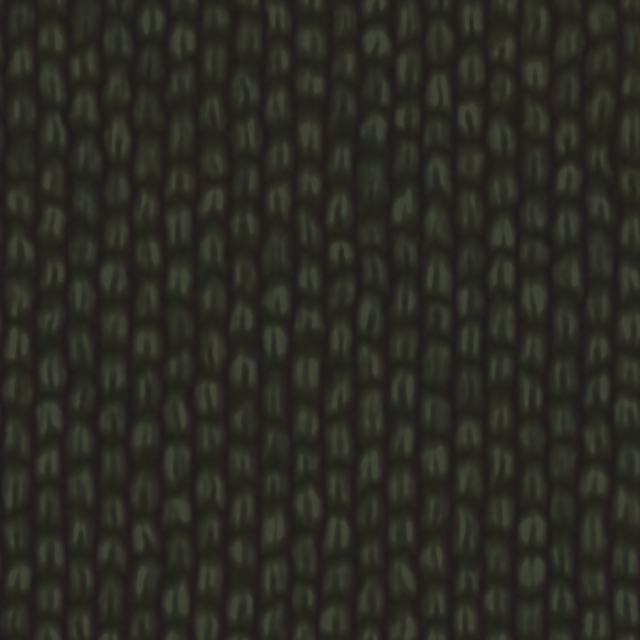
Reproduce this texture procedurally as a Shadertoy shader.

```glsl
const vec2 REPEATS = vec2(19.9, 13.7);     // stitches across and down
const vec2 FIRST_STITCH = vec2(0.035, 0.974); // centre of the top left stitch
const float LEAN = 0.011;                  // sideways drift of the columns
const vec2 WOBBLE = vec2(0.16, 0.34);      // unevenness, in stitches
const vec2 FRAY = vec2(0.15, 0.22);        // ragged outlines, in stitches
const float STITCH_VARIATION = 0.30;
const float BROAD_VARIATION = 0.10;
const float FIBRE_STRENGTH = 0.85;
const float SLOT_DEPTH = 0.65;
const float GRAIN = 0.014;

const vec3 GUTTER = vec3(0.126, 0.115, 0.106);
const vec3 ROW_GAP = vec3(0.138, 0.136, 0.112);
const vec3 YARN = vec3(0.192, 0.200, 0.160);
const vec3 HIGHLIGHT = vec3(0.245, 0.260, 0.208);
const vec3 FRINGE = vec3(0.020, 0.002, 0.014);

float hash(vec2 p) {
    return fract(sin(dot(p, vec2(127.1, 311.7))) * 43758.5453);
}

float noise(vec2 p) {
    vec2 i = floor(p);
    vec2 f = fract(p);
    f = f * f * (3.0 - 2.0 * f);
    return mix(mix(hash(i), hash(i + vec2(1.0, 0.0)), f.x),
               mix(hash(i + vec2(0.0, 1.0)), hash(i + 1.0), f.x), f.y);
}

vec2 noise2(vec2 p) {
    return vec2(noise(p + 17.0), noise(p + 53.0)) - 0.5;
}

// Soft arch: x is the column coverage, y the raised loop with its slot
vec2 stitch(vec2 q, float slotDepth) {
    float shoulder = max(q.y, 0.0);
    float side = 1.0 - smoothstep(0.22, 0.52, abs(q.x) + 0.4 * shoulder * shoulder);
    float foot = smoothstep(-0.52, -0.16, q.y);
    float crown = 1.0 - smoothstep(0.10, 0.50, q.y + 0.8 * q.x * q.x);
    float slot = (1.0 - smoothstep(0.0, 0.18, abs(q.x)))
               * (1.0 - smoothstep(-0.15, 0.24, q.y));
    float leg = 1.0 - smoothstep(0.0, 0.16, abs(abs(q.x) - 0.15));
    float loopTone = foot * crown * (0.92 + 0.25 * leg) * (1.0 - slotDepth * slot);
    return vec2(side, loopTone);
}

void mainImage(out vec4 fragColor, in vec2 fragCoord) {
    vec2 uv = fragCoord / iResolution.xy;

    // Leaning, slightly uneven grid
    vec2 grid = uv - FIRST_STITCH;
    grid.x += LEAN * (1.0 - uv.y);
    grid = grid * REPEATS + 0.5;
    vec2 strand = grid;
    grid += WOBBLE * noise2(strand * vec2(0.9, 0.8));
    grid += FRAY * noise2(strand * vec2(2.6, 2.4) + 40.0);

    // Alternate columns sit half a stitch lower
    float column = floor(grid.x);
    grid.y += 0.5 * mod(column, 2.0);
    vec2 cell = floor(grid);
    float slotDepth = SLOT_DEPTH * (0.4 + 0.9 * hash(cell + 29.0));
    vec2 shape = stitch(fract(grid) - 0.5, slotDepth);

    // Wear: broad fading, single stitches and vertical fibres
    float gain = 1.0 + STITCH_VARIATION * (hash(cell + 3.0) - 0.5)
               + BROAD_VARIATION * (noise(uv * 4.0 + 9.0) - 0.5);
    float fibre = noise(strand * vec2(5.5, 2.0) + 31.0) - 0.5;
    float loopTone = shape.y * gain * (1.0 + FIBRE_STRENGTH * fibre);

    // Yarn over the dark gaps
    vec3 yarn = mix(ROW_GAP, YARN, clamp(loopTone * 1.15, 0.0, 1.0));
    yarn = mix(yarn, HIGHLIGHT, smoothstep(0.75, 1.35, loopTone));
    vec3 color = mix(GUTTER, yarn, shape.x);

    // Reddish edges, small hue shifts and soft grain
    float edge = 4.0 * shape.x * (1.0 - shape.x);
    color += FRINGE * edge * noise(strand * vec2(2.0, 1.4) + 71.0);
    float hue = noise(strand * vec2(1.3, 1.0) + 97.0) - 0.5;
    color += vec3(0.010, -0.002, -0.008) * hue;
    color += GRAIN * (noise(uv * vec2(130.0, 100.0)) - 0.5);

    fragColor = vec4(color, 1.0);
}
```
